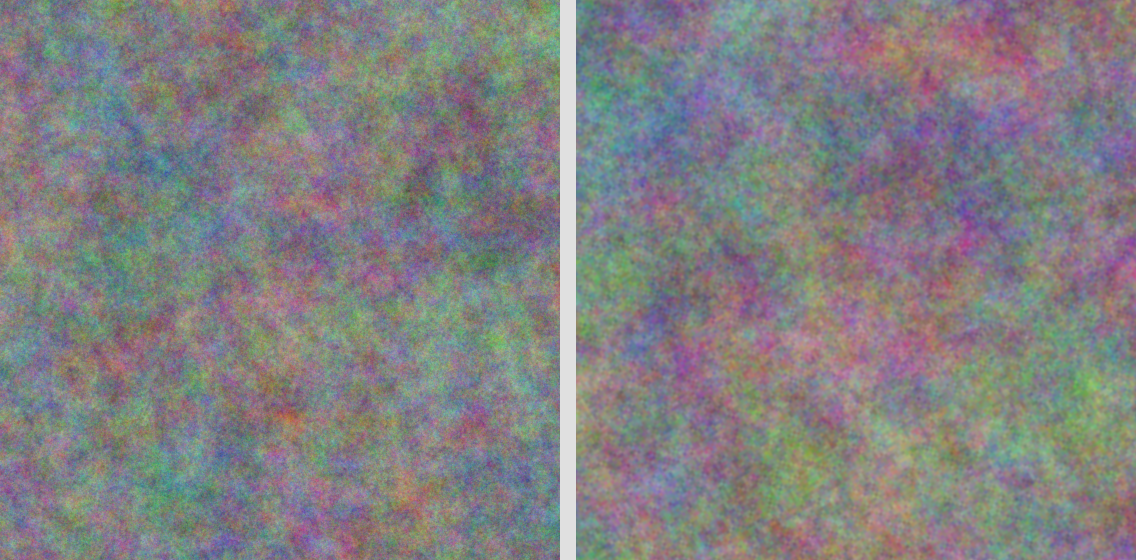
Left: the whole. Right: its middle third, enlarged.
This texture is drawn by a Shadertoy shader. Its source:

```glsl
// Soft, multicoloured pink-noise clouds with fine grain, independent in red, green and blue.

const vec3  MEAN_COLOR   = vec3(0.500, 0.497, 0.503);
const int   WAVE_COUNT   = 64;      // sines that build the clouds
const float WAVE_LOWEST  = 1.3;     // cycles across the canvas
const float WAVE_OCTAVES = 4.1;     // frequency span of the clouds
const float WAVE_GAIN    = 0.0083;
const int   GRAIN_LAYERS = 4;
const float GRAIN_CELLS  = 66.0;    // cells across the canvas, coarsest layer
const float GRAIN_GAIN   = 0.104;
const float GRAIN_RISE   = 1.09;    // gain from each layer to the next finer one
const float GRAIN_TURN   = 0.65;    // rotation between layers, hides the grid
const float GOLDEN_ANGLE = 2.39996;
const float TAU          = 6.28318;

// Three independent random values in 0..1 for an integer cell
vec3 hash3(ivec3 cell) {
    uvec3 v = uvec3(cell) * 1664525u + 1013904223u;
    v.x += v.y * v.z;
    v.y += v.z * v.x;
    v.z += v.x * v.y;
    v ^= v >> 16u;
    v.x += v.y * v.z;
    v.y += v.z * v.x;
    v.z += v.x * v.y;
    return vec3(v >> 8u) / 16777216.0;
}

// Smooth value noise, one field per channel, centred on zero
vec3 valueNoise(vec2 p, int layer) {
    ivec2 cell = ivec2(floor(p));
    vec2 f = fract(p);
    f = f * f * (3.0 - 2.0 * f);
    vec3 a = hash3(ivec3(cell, layer));
    vec3 b = hash3(ivec3(cell + ivec2(1, 0), layer));
    vec3 c = hash3(ivec3(cell + ivec2(0, 1), layer));
    vec3 d = hash3(ivec3(cell + ivec2(1, 1), layer));
    return mix(mix(a, b, f.x), mix(c, d, f.x), f.y) - 0.5;
}

// Sines spread evenly over log frequency: equal energy in every octave
vec3 clouds(vec2 p) {
    vec3 sum = vec3(0.0);
    for (int i = 0; i < WAVE_COUNT; i++) {
        float step01 = float(i) / float(WAVE_COUNT);
        float frequency = WAVE_LOWEST * exp2(WAVE_OCTAVES * step01);
        vec3 angle = GOLDEN_ANGLE * float(i) + TAU * hash3(ivec3(i, 7, 101));
        vec3 phase = TAU * hash3(ivec3(i, 31, 202));
        vec3 along = p.x * cos(angle) + p.y * sin(angle);
        sum += sin(TAU * frequency * along + phase);
    }
    return sum * WAVE_GAIN;
}

// Rotated noise layers continue the same spectrum down to fine speckle
vec3 grain(vec2 p) {
    vec3 sum = vec3(0.0);
    float c = cos(GRAIN_TURN), s = sin(GRAIN_TURN);
    mat2 turn = mat2(c, s, -s, c);
    vec2 q = p * GRAIN_CELLS;
    float gain = GRAIN_GAIN;
    for (int layer = 0; layer < GRAIN_LAYERS; layer++) {
        q = turn * q;
        sum += gain * valueNoise(q, layer + 1);
        q *= 2.0;
        gain *= GRAIN_RISE;
    }
    return sum;
}

void mainImage(out vec4 fragColor, in vec2 fragCoord) {
    vec2 uv = fragCoord / iResolution.y;
    vec3 color = MEAN_COLOR + clouds(uv) + grain(uv);
    fragColor = vec4(clamp(color, 0.0, 1.0), 1.0);
}
```
